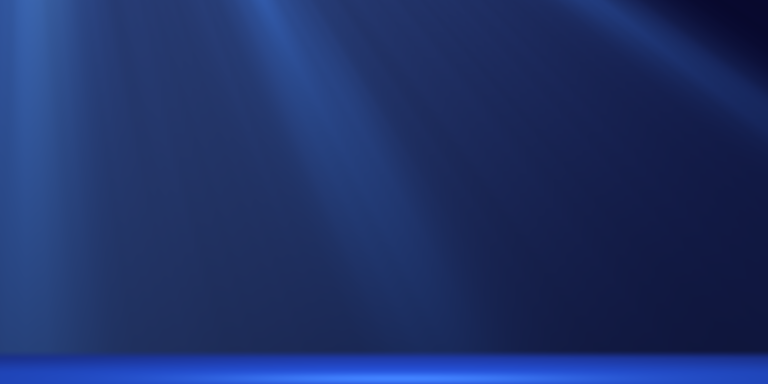
Reproduce this background procedurally as a Shadertoy shader.

```glsl
// Soft blue light shafts slanting down onto a glowing stage floor.

#define HORIZON 0.078
#define STREAK_AMOUNT 0.055
#define STREAK_DENSITY 22.0
#define RAY_SOURCE vec2(0.05, 2.2)
#define BASE_LIT vec3(0.150, 0.228, 0.445)
#define BASE_DEEP vec3(0.072, 0.105, 0.290)
#define CORNER_DARK vec3(0.030, 0.035, 0.180)
#define SHAFT_BLUE vec3(0.045, 0.125, 0.220)
#define FLOOR_EDGE vec3(0.120, 0.220, 0.640)
#define FLOOR_BLUE vec3(0.145, 0.320, 0.860)
#define FLOOR_GLINT vec3(0.110, 0.190, 0.140)

float bell(float t) { return exp(-t * t); }

vec2 randomGradient(vec2 cell) {
    float angle = 6.2832 * fract(sin(dot(cell, vec2(127.1, 311.7))) * 4375.85);
    return vec2(cos(angle), sin(angle));
}

float gradientNoise(vec2 p) {
    vec2 cell = floor(p), f = fract(p);
    vec2 blend = f * f * f * (f * (f * 6.0 - 15.0) + 10.0);
    vec2 e = vec2(0.0, 1.0);
    float a = dot(randomGradient(cell), f);
    float b = dot(randomGradient(cell + e.yx), f - e.yx);
    float c = dot(randomGradient(cell + e.xy), f - e.xy);
    float d = dot(randomGradient(cell + e.yy), f - e.yy);
    return mix(mix(a, b, blend.x), mix(c, d, blend.x), blend.y);
}

// Slanted shaft: x at the top edge, drift per unit of depth, width, widening.
float shaft(float x, float depth, float topX, float slope, float width, float widening) {
    return bell((x - topX - slope * depth) / (width + widening * depth));
}

vec3 backdrop(vec2 p) {
    float depth = 1.0 - p.y;

    // Ambient falloff toward the lower right
    vec3 color = mix(BASE_LIT, BASE_DEEP, smoothstep(0.5, 2.3, p.x + 0.35 * depth));
    color *= 1.0 - 0.2 * depth;

    // Unlit upper-right corner
    float beyond = p.x - 1.55 - 1.5 * depth;
    color = mix(color, CORNER_DARK, smoothstep(0.0, 0.32, beyond));

    // Left, central and right shafts
    float light = 0.95 * shaft(p.x, depth, 0.07, -0.02, 0.14, 0.06) * (1.0 - 0.5 * depth);
    light += 0.62 * shaft(p.x, depth, 0.70, 0.48, 0.11, 0.08) * (1.0 - 0.62 * depth);
    light += 0.38 * shaft(p.x, depth, 0.68, 0.43, 0.035, 0.06) * exp(-3.5 * depth);
    light += 0.20 * shaft(p.x, depth, 0.80, 0.46, 0.04, 0.05) * smoothstep(0.0, 0.3, depth) * (1.0 - depth);
    light += 0.65 * shaft(p.x, depth, 1.54, 1.52, 0.09, 0.12) * exp(-1.5 * depth);
    color += SHAFT_BLUE * light;
    color += vec3(0.035, 0.045, 0.02) * shaft(p.x, depth, 0.11, 0.0, 0.08, 0.03) * exp(-2.0 * depth);

    // Fine streaks fanning out from a source above the frame
    vec2 ray = p - RAY_SOURCE;
    float fan = -ray.x / ray.y;
    float streak = gradientNoise(vec2(fan * STREAK_DENSITY, depth * 0.8));
    streak += 0.5 * gradientNoise(vec2(fan * STREAK_DENSITY * 2.7, depth + 7.3));
    return color * (1.0 + STREAK_AMOUNT * streak * (1.0 - 0.6 * depth));
}

vec3 stageFloor(vec2 p) {
    float middle = bell((p.x - 1.03) / 0.95);
    vec3 color = mix(FLOOR_BLUE, FLOOR_EDGE, smoothstep(0.025, HORIZON, p.y));
    color *= mix(0.76, 1.0, middle);
    float glint = bell((p.y - 0.014) / 0.014) * bell((p.x - 1.03) / 0.5);
    return color + FLOOR_GLINT * glint;
}

void mainImage(out vec4 fragColor, in vec2 fragCoord) {
    // Height spans 0..1 and width 0..2
    vec2 p = fragCoord / iResolution.xy * vec2(2.0, 1.0);
    float floorMask = 1.0 - smoothstep(HORIZON - 0.014, HORIZON + 0.012, p.y);
    vec3 color = mix(backdrop(p), stageFloor(p), floorMask);
    fragColor = vec4(clamp(color, 0.0, 1.0), 1.0);
}
```
